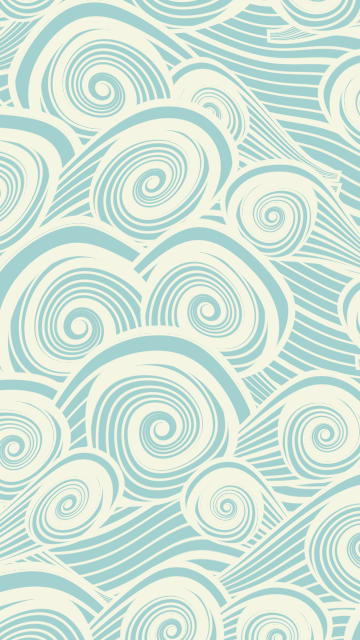
This pattern is drawn by a Shadertoy shader. Its source:

```glsl
// Curling sea waves: spiral heads with flowing striped tails, cream on teal.

const float TAU = 6.2831853;
const vec3 TEAL = vec3(0.64, 0.82, 0.81);
const vec3 CREAM = vec3(0.96, 0.96, 0.89);
const vec2 CELL = vec2(0.42, 0.30);   // wave spacing, in canvas widths
const float THIN = 0.0036;            // half width of a fine line
const float CREST = 1.36;             // crest height, in head radii
const float REACH = 3.4;              // tail length, in head radii

float hash(vec2 p) {
    return fract(sin(dot(p, vec2(127.1, 311.7))) * 4375.85);
}

// Coverage of a shape with signed distance d
float fill(float d, float aa) {
    return smoothstep(aa, -aa, d);
}

// Distance to the nearest whole number
float toLine(float x) {
    return abs(fract(x + 0.5) - 0.5);
}

// Gentle bend of the plane by layered sines
vec2 bend(vec2 p) {
    p += 0.022 * sin(p.yx * vec2(7.0, 6.0) + vec2(0.6, 2.1));
    return p + 0.008 * sin(p.yx * vec2(15.0, 17.0) + vec2(3.0, 1.2));
}

// Wave of one grid cell: centre, head radius, facing
vec4 waveAt(vec2 id) {
    float h = hash(id + 3.7);
    vec2 jitter = vec2(hash(id + 11.3), hash(id + 27.9)) - 0.5;
    float stagger = 0.5 * mod(id.y, 2.0);
    vec2 centre = (id + vec2(stagger, 0.0) + 0.45 * jitter) * CELL;
    float facing = hash(id + 41.2) < 0.5 ? -1.0 : 1.0;
    return vec4(centre, mix(0.105, 0.23, h * h), facing);
}

// Point relative to a wave, in head radii, with the tail toward +x
vec2 toWave(vec2 p, vec4 wave) {
    return (p - wave.xy) * vec2(wave.w, 1.0) / wave.z;
}

// Crest wrapping the head and sweeping into a tapered tail
float paintBody(float under, vec2 p, vec4 wave, float aa) {
    vec2 q = toWave(p, wave);
    float level = length(q);
    float top = 1.0 + (CREST - 1.0) * smoothstep(-1.0, 0.6, q.y);
    float scale = wave.z, edge = (level - top) * scale;
    if (q.x > 0.0) {
        float x = min(q.x / REACH, 1.0);
        float sweep = x * x * (3.0 - 2.0 * x);
        float slope = 1.3 * 6.0 * x * (1.0 - x) / REACH;
        float taper = 1.0 - 0.88 * sweep;
        level = (q.y + 1.3 * sweep) / taper;
        scale *= taper * inversesqrt(1.0 + slope * slope);
        edge = max(level - CREST, -1.0 - level) * scale;
        edge = max(edge, (q.x - REACH) * wave.z);
    }
    float stripe = level / 0.25;
    float bold = mod(floor(stripe + 0.5), 4.0) < 0.5 ? 2.0 : 1.0;
    float width = THIN * bold * min(1.0, 1.6 * scale / wave.z);
    float ink = fill(toLine(stripe) * 0.25 * scale - width, aa);
    float rim = 0.009 + 0.055 * scale;
    ink = max(ink, fill(-edge - rim, aa));
    return mix(under, ink, fill(edge, aa));
}

// Round head: a thick spiral arm with fine lines winding beside it
float paintHead(float under, vec2 p, vec4 wave, float aa) {
    vec2 q = toWave(p, wave);
    float r = max(length(q), 0.001);
    float angle = atan(q.y, q.x);
    float turn = angle / TAU + log(r);
    float scale = wave.z * r / sqrt(1.0 + 1.0 / (TAU * TAU));
    float count = wave.z > 0.15 ? 6.0 : 5.0;

    float arm = toLine(turn) * scale - min(0.17 * wave.z * r, 0.014);
    float fine = THIN * smoothstep(0.12, 0.45, r);
    float lines = toLine(turn * count) / count * scale - fine;
    float ink = fill(arm, aa);
    ink = max(ink, fill(lines, aa) * smoothstep(0.12, 0.3, r));
    ink = max(ink, fill((r - 0.09) * wave.z, aa));

    float edge = (r - 1.0) * wave.z;
    float rim = (0.008 + 0.06 * wave.z) * (1.0 + 0.5 * sin(angle - 0.6));
    ink = max(ink, fill(-edge - rim, aa));
    return mix(under, ink, fill(edge, aa));
}

// Open water: long rolling lines
float paintSea(vec2 p, float aa) {
    float flow = p.y + 0.07 * sin(5.0 * p.x + 2.0 * p.y) + 0.03 * sin(11.0 * p.x - 3.0 * p.y);
    float stripe = flow / 0.037;
    float bold = mod(floor(stripe + 0.5), 5.0) < 0.5 ? 2.5 : 1.0;
    return fill(toLine(stripe) * 0.034 - THIN * bold, aa);
}

void mainImage(out vec4 fragColor, in vec2 fragCoord) {
    float aa = 0.75 / iResolution.x;
    vec2 p = bend(fragCoord / iResolution.x);
    float ink = paintSea(p, aa);

    // Rows from far to near; heads lie over the tails of their row
    for (int row = 7; row >= -1; row--) {
        for (int col = -1; col <= 3; col++)
            ink = paintBody(ink, p, waveAt(vec2(col, row)), aa);
        for (int col = -1; col <= 3; col++)
            ink = paintHead(ink, p, waveAt(vec2(col, row)), aa);
    }
    fragColor = vec4(mix(TEAL, CREAM, ink), 1.0);
}
```
